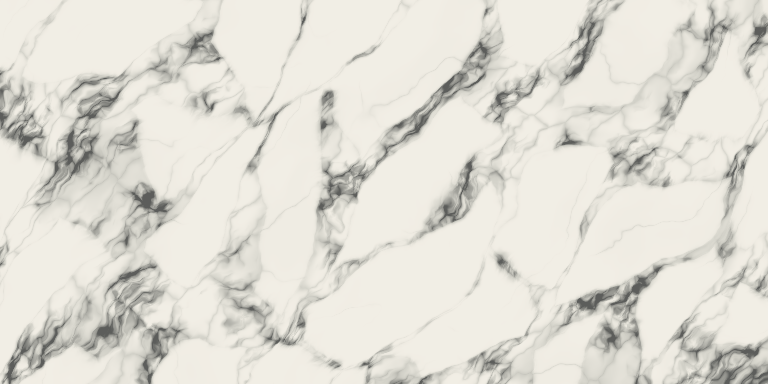
Write a WebGL 1 fragment shader that draws this texture.

```glsl
precision highp float;
// Pale marble: long ivory clasts split by slanting bands of grey, splintered veins.
uniform vec2 u_resolution;

const vec3 IVORY = vec3(0.947, 0.933, 0.898);
const vec3 MIST = vec3(0.84, 0.835, 0.80);
const vec3 ASH = vec3(0.62, 0.62, 0.595);
const vec3 GRAPHITE = vec3(0.36, 0.365, 0.355);

const float SLANT = 0.87;                    // vein direction in radians
const vec2 CLAST_SCALE = vec2(1.9, 4.6);     // cells per height: along, across
const vec2 SHARD_SCALE = vec2(7.0, 16.0);
const vec2 SPLINTER_SCALE = vec2(17.0, 36.0);
const vec2 SMOKE_SCALE = vec2(4.5, 11.0);
const float BAND_WIDTH = 0.125;              // in clast cells
const float BAND_VARIATION = 0.38;
const float JITTER = 0.85;

vec2 hash2(vec2 p) {
  vec2 k = vec2(dot(p, vec2(127.1, 311.7)), dot(p, vec2(269.5, 183.3)));
  return fract(sin(k) * 43758.545);
}

float gradientDot(vec2 cell, vec2 offset) {
  float angle = 6.28318 * hash2(cell).x;
  return dot(vec2(cos(angle), sin(angle)), offset);
}

float gradientNoise(vec2 p) {
  vec2 i = floor(p), f = fract(p);
  vec2 s = f * f * f * (f * (f * 6.0 - 15.0) + 10.0);
  vec2 e = vec2(1.0, 0.0);
  return mix(mix(gradientDot(i, f), gradientDot(i + e, f - e), s.x),
             mix(gradientDot(i + e.yx, f - e.yx), gradientDot(i + 1.0, f - 1.0), s.x), s.y);
}

float fbm(vec2 p) {
  float sum = 0.0, amplitude = 1.0;
  for (int i = 0; i < 4; i++) {
    sum += amplitude * gradientNoise(p);
    p = mat2(1.6, 1.2, -1.2, 1.6) * p + 7.3;
    amplitude *= 0.5;
  }
  return sum;
}

// Displacement by two decorrelated noises
vec2 warp(vec2 p) {
  return vec2(gradientNoise(p), gradientNoise(p + 31.7));
}

vec2 cellSite(vec2 cell) {
  return 0.5 + JITTER * (hash2(cell) - 0.5);
}

// Distance to the nearest border between Voronoi cells
float cellEdge(vec2 p) {
  vec2 base = floor(p), f = fract(p);
  vec2 nearCell = vec2(0.0), nearSite = vec2(0.0);
  float best = 9.0;
  for (int y = -1; y <= 1; y++) {
    for (int x = -1; x <= 1; x++) {
      vec2 cell = vec2(float(x), float(y));
      vec2 site = cell + cellSite(base + cell) - f;
      float d = dot(site, site);
      if (d < best) { best = d; nearCell = cell; nearSite = site; }
    }
  }
  float edge = 9.0;
  for (int y = -2; y <= 2; y++) {
    for (int x = -2; x <= 2; x++) {
      vec2 cell = nearCell + vec2(float(x), float(y));
      vec2 site = cell + cellSite(base + cell) - f;
      vec2 gap = site - nearSite;
      if (dot(gap, gap) > 0.0001) edge = min(edge, dot(0.5 * (site + nearSite), normalize(gap)));
    }
  }
  return edge;
}

void main() {
  vec2 p = gl_FragCoord.xy / u_resolution.y;

  // Bend the stone, then turn it so x runs along the veins
  vec2 bent = p + 0.09 * warp(p * 2.6 + 4.0) + 0.03 * warp(p * 8.0);
  vec2 ragged = bent + 0.013 * warp(p * 22.0) + 0.007 * warp(p * 48.0);
  float c = cos(SLANT), s = sin(SLANT);
  mat2 turn = mat2(c, -s, s, c);
  vec2 q = turn * bent;
  vec2 r = turn * ragged;

  // Bands between the large clasts, wide in places and hairline in others
  float clast = cellEdge(mix(q, r, 0.4) * CLAST_SCALE + 5.0);
  float width = BAND_WIDTH + BAND_VARIATION * gradientNoise(q * vec2(1.4, 2.4) + 11.0);
  width = clamp(width + 0.05 * gradientNoise(q * vec2(6.0, 13.0)), 0.012, 0.32);
  float inside = width - clast;
  float band = smoothstep(-0.012, 0.022, inside);

  // Smoky streaks set where the mineral is dark
  float streak = fbm(r * SMOKE_SCALE + 2.0);
  float smoke = smoothstep(-0.15, 0.42, streak);
  float grain = smoothstep(-0.35, 0.4, fbm(r * SPLINTER_SCALE * 1.3));
  float haze = smoothstep(-0.2, 0.5, fbm(q * vec2(2.5, 5.0) + 17.0));

  // Veins: clast rims, shards and fine splinters
  float rim = exp(-abs(inside) / 0.016);
  float shard = exp(-cellEdge(r * SHARD_SCALE) / 0.065);
  float splinter = exp(-cellEdge(r * SPLINTER_SCALE + 9.0) / 0.12);
  float hair = exp(-abs(gradientNoise(r * vec2(3.0, 6.0) + 23.0)) / 0.012);

  float tone = 0.13 * haze + shard * (0.16 + 0.6 * smoke);
  tone += smoke * (0.42 * splinter + 0.46 * grain * smoke);
  tone *= band;
  tone += rim * (0.10 + 0.45 * smoke) * (0.4 + 0.6 * grain);
  tone += (1.0 - band) * (0.035 * haze + 0.11 * hair * haze);
  tone = clamp(tone, 0.0, 1.0);

  vec3 color = mix(IVORY, MIST, smoothstep(0.0, 0.2, tone));
  color = mix(color, ASH, smoothstep(0.14, 0.58, tone));
  color = mix(color, GRAPHITE, smoothstep(0.5, 1.0, tone));
  gl_FragColor = vec4(color, 1.0);
}
```
